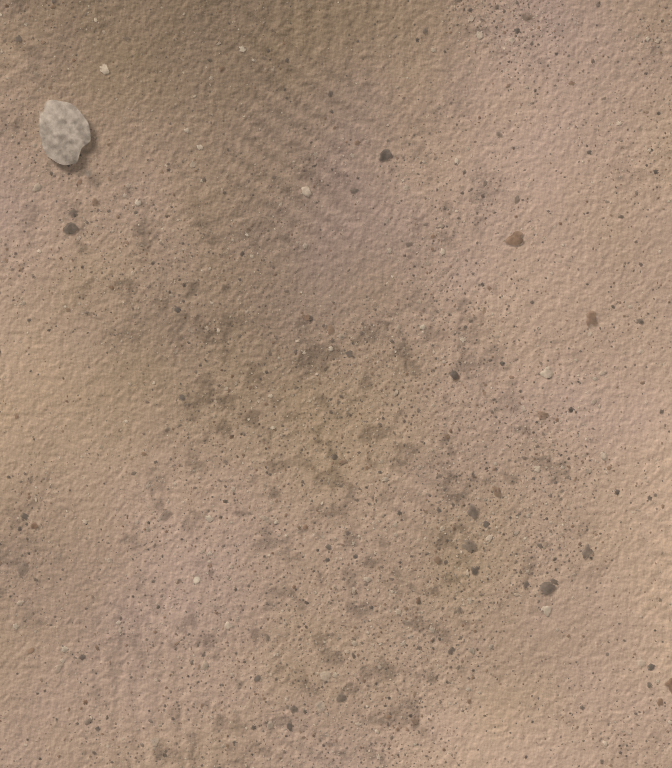
Give the GLSL for this texture, as a Shadertoy shader.

```glsl
// Dry sandy ground: a tan base with broad stains, dark crumbs and faint tracks,
// a fine grain lit from the upper left as a height field, and turned layers of
// scattered angular pebbles, from fine grit up to one large stone.

const vec2 LIGHT = vec2(-0.64, 0.77);
const vec3 SAND = vec3(0.667, 0.567, 0.483);
const vec3 PALE_GRIT = vec3(0.78, 0.71, 0.62);
const vec3 DARK_GRIT = vec3(0.37, 0.335, 0.305);
const vec3 RUST_GRIT = vec3(0.50, 0.39, 0.31);
const vec3 GREY_STONE = vec3(0.64, 0.58, 0.52);

// Four random values per lattice point, without sine
vec4 hash4(vec2 p) {
    vec4 q = fract(p.xyxy * vec4(0.1031, 0.1030, 0.0973, 0.1099));
    q += dot(q, q.wzxy + 33.33);
    return fract((q.xxyz + q.yzzw) * q.zywx);
}

float valueNoise(vec2 p) {
    vec2 i = floor(p), f = fract(p);
    f = f * f * (3.0 - 2.0 * f);
    float lower = mix(hash4(i).x, hash4(i + vec2(1, 0)).x, f.x);
    float upper = mix(hash4(i + vec2(0, 1)).x, hash4(i + vec2(1, 1)).x, f.x);
    return mix(lower, upper, f.y);
}

float fbm(vec2 p) {
    float sum = 0.0, amplitude = 0.53;
    for (int i = 0; i < 4; i++) {
        sum += amplitude * valueNoise(p);
        p = mat2(1.6, 1.2, -1.2, 1.6) * p + 17.3;
        amplitude *= 0.5;
    }
    return sum;
}

mat2 rotation(float angle) {
    float c = cos(angle), s = sin(angle);
    return mat2(c, -s, s, c);
}

// Positive on slopes that face the light
float relief(vec2 p, float frequency, float reach) {
    return fbm(p * frequency) - fbm((p + LIGHT * reach) * frequency);
}

// Broad stains: dim along the top and down the middle, bright at the sides
float broadTone(vec2 p, float aspect) {
    float side = abs(p.x / aspect - 0.42);
    float top = smoothstep(0.76, 1.04, p.y);
    return 0.28 * (fbm(p * 3.2 + 4.0) - 0.5) + 0.22 * (side - 0.25) - 0.13 * top;
}

// Ragged dark clumps of coarser soil
float crumbs(vec2 p) {
    float region = smoothstep(0.35, 0.65, fbm(p * 6.0 + 8.0));
    return region * smoothstep(0.54, 0.74, fbm(p * 48.0 + 3.0));
}

// Short groups of pressed ridges
float tracks(vec2 p) {
    float mask = smoothstep(0.60, 0.85, valueNoise(p * 5.5 + 31.0));
    vec2 across = rotation(floor(valueNoise(p * 1.7) * 4.0)) * p;
    float warp = 3.0 * valueNoise(p * 22.0);
    return mask * sin(across.x * 230.0 + warp);
}

// Signed distance to a lumpy, stretched pebble
float pebbleDistance(vec2 q, float radius, float stretch, float angle, float seed) {
    q = rotation(angle) * q;
    q.y *= stretch;
    float lumps = valueNoise(q / radius * 1.7 + seed * 91.0) - 0.5;
    return length(q) - radius * (1.0 + 0.75 * lumps);
}

vec3 drawPebble(vec3 ground, vec2 q, float radius, float stretch, float angle,
                float seed, vec3 tint, float strength) {
    float pixel = 1.0 / iResolution.y;
    float body = pebbleDistance(q, radius, stretch, angle, seed);
    vec2 shadowPoint = q + LIGHT * radius * 0.3;
    float shadow = pebbleDistance(shadowPoint, radius, stretch, angle, seed);
    float blur = pixel + radius * 0.12;
    ground *= 1.0 - 0.36 * strength * (1.0 - smoothstep(-blur, blur, shadow));
    float mottle = fbm(q * 150.0 + seed * 57.0) - 0.5;
    float shade = 1.0 + 0.13 * dot(q, LIGHT) / radius + 0.55 * mottle;
    float cover = 1.0 - smoothstep(-pixel, pixel, body);
    return mix(ground, tint * shade, cover * strength);
}

vec3 pebbleTint(float kind, float sandiness) {
    vec3 tint = kind < 0.42 ? DARK_GRIT : kind < 0.58 ? RUST_GRIT : PALE_GRIT;
    return mix(tint, SAND, 0.5 * sandiness);
}

// One pebble at most per cell of a turned grid, gathered into loose drifts
vec3 scatterPebbles(vec3 ground, vec2 p, float scale, float density, float seed) {
    vec2 grid = rotation(seed) * p * scale;
    vec2 cell = floor(grid);
    vec4 place = hash4(cell + seed + 300.0);
    vec4 look = hash4(cell + seed + 371.7);
    vec2 middle = rotation(-seed) * (cell + 0.5) / scale;
    float drift = smoothstep(0.34, 0.68, fbm(middle * 6.0 + 8.0));
    drift *= mix(0.65, 1.25, smoothstep(0.2, 0.75, middle.x));
    if (place.x > density * (0.2 + 1.3 * drift)) return ground;
    vec2 centre = cell + mix(vec2(0.27), vec2(0.73), place.zw);
    vec2 offset = rotation(-seed) * (grid - centre) / scale;
    float radius = mix(0.09, 0.20, place.y * place.y) / scale;
    float strength = mix(0.4, 0.9, look.z);
    return drawPebble(ground, offset, radius, 1.0 + 0.8 * look.x, look.y * 6.28,
                      look.z, pebbleTint(look.w, look.x), strength);
}

void mainImage(out vec4 fragColor, in vec2 fragCoord) {
    vec2 p = fragCoord / iResolution.y;
    float aspect = iResolution.x / iResolution.y;

    // Sand surface
    float tone = broadTone(p, aspect) + 0.04 * tracks(p) - 0.15 * crumbs(p);
    tone += 0.42 * relief(p, 170.0, 0.0025) + 0.12 * relief(p, 40.0, 0.006);
    vec3 color = SAND * (1.0 + tone);
    color.b += 0.07 * (fbm(p * 4.0 + 50.0) - 0.5);

    // Grit first, larger pebbles on top
    for (int i = 0; i < 7; i++) {
        float scale = 165.0 * pow(0.64, float(i));
        float density = 0.55 * pow(0.70, float(i));
        color = scatterPebbles(color, p, scale, density, 13.7 * float(i) + 5.3);
    }

    // The large stone
    vec2 stoneOffset = p - vec2(0.09 * aspect, 0.822);
    color = drawPebble(color, stoneOffset, 0.048, 1.4, -0.75, 0.37, GREY_STONE, 1.0);

    fragColor = vec4(clamp(color, 0.0, 1.0), 1.0);
}
```
